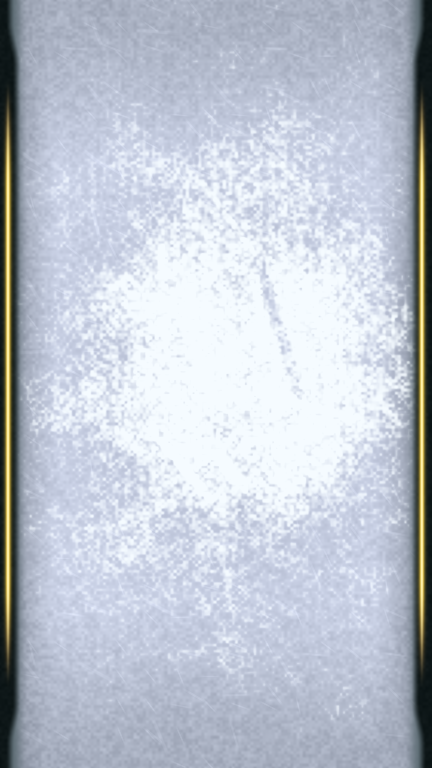
Reproduce this background procedurally as a WebGL 1 fragment shader.

```glsl
precision highp float;
// Frosted pale panel with a bright icy centre, dark side rails and thin gold light strips.

uniform vec2 u_resolution;

const float ASPECT = 0.5625;
const vec3 RAIL = vec3(0.05, 0.085, 0.09);
const vec3 SHADE = vec3(0.60, 0.63, 0.69);
const vec3 PALE = vec3(0.79, 0.82, 0.90);
const vec3 ICE = vec3(0.96, 0.985, 1.0);
const vec3 EDGE_TINT = vec3(0.36, 0.42, 0.45);
const vec3 GOLD = vec3(0.98, 0.80, 0.22);
const vec3 AMBER = vec3(0.75, 0.48, 0.20);
const vec3 HOT = vec3(1.0, 0.98, 0.76);
const vec2 GLOW_CENTER = vec2(0.54, 0.51);
const vec2 GLOW_SIZE = vec2(0.43, 0.31);
const float GRAIN_SCALE = 250.0;
const float PATCH_SCALE = 13.0;
const float STRIP_LEFT = 0.0185;
const float STRIP_RIGHT = 0.0235;
const float STRIP_WIDTH = 0.0055;

float hash(vec2 p) {
  return fract(sin(dot(p, vec2(127.1, 311.7))) * 43758.5453);
}

float noise(vec2 p) {
  vec2 i = floor(p);
  vec2 f = fract(p);
  f = f * f * (3.0 - 2.0 * f);
  float low = mix(hash(i), hash(i + vec2(1.0, 0.0)), f.x);
  float high = mix(hash(i + vec2(0.0, 1.0)), hash(i + 1.0), f.x);
  return mix(low, high, f.y);
}

float fbm(vec2 p) {
  float sum = 0.0;
  float amp = 0.5;
  for (int i = 0; i < 5; i++) {
    sum += amp * noise(p);
    p = mat2(1.6, 1.2, -1.2, 1.6) * p + 7.3;
    amp *= 0.5;
  }
  return sum;
}

// Soft streak from a to b, both in canvas fractions.
float streak(vec2 uv, vec2 a, vec2 b, float width) {
  vec2 scale = vec2(ASPECT, 1.0);
  vec2 pa = (uv - a) * scale;
  vec2 ba = (b - a) * scale;
  float along = clamp(dot(pa, ba) / dot(ba, ba), 0.0, 1.0);
  float taper = 0.4 + 0.6 * sin(along * 3.14159);
  return (1.0 - smoothstep(0.2 * width, width, length(pa - ba * along))) * taper;
}

// Short random scratches, one per cell, with a shared diagonal lean.
float scratches(vec2 p) {
  float sum = 0.0;
  for (int i = 0; i < 3; i++) {
    float layer = float(i);
    vec2 q = p * (12.0 + 7.0 * layer) + layer * 3.7;
    vec2 cell = floor(q);
    float angle = -0.7 + 1.5 * (hash(cell + 4.1) - 0.5);
    vec2 d = fract(q) - 0.5;
    d = vec2(cos(angle) * d.x + sin(angle) * d.y, cos(angle) * d.y - sin(angle) * d.x);
    float line = (1.0 - smoothstep(0.01, 0.04, abs(d.y))) * (1.0 - smoothstep(0.1, 0.42, abs(d.x)));
    sum += line * step(0.6, hash(cell + 9.2));
  }
  return sum;
}

void main() {
  vec2 uv = gl_FragCoord.xy / u_resolution;
  vec2 p = uv * vec2(ASPECT, 1.0);
  float side = min(uv.x, 1.0 - uv.x);
  float endDist = min(uv.y, 1.0 - uv.y);

  // Frost: a broad glow broken up by patches and fine grain
  float patches = fbm(p * PATCH_SCALE) - 0.48;
  float grain = 0.6 * noise(p * GRAIN_SCALE) + 0.4 * noise(p * GRAIN_SCALE * 0.5 + 19.0) - 0.5;
  vec2 r = (uv - GLOW_CENTER) / GLOW_SIZE;
  float glow = exp(-dot(r, r));
  float frost = glow + 0.65 * patches + 0.65 * grain;

  // Long scrapes across the ice
  frost += 0.25 * streak(uv, vec2(0.46, 0.77), vec2(0.60, 0.66), 0.006);
  frost += 0.30 * streak(uv, vec2(0.35, 0.44), vec2(0.49, 0.35), 0.008);
  frost += 0.15 * streak(uv, vec2(0.55, 0.85), vec2(0.77, 0.71), 0.006);
  frost += 0.30 * streak(uv, vec2(0.50, 0.41), vec2(0.57, 0.365), 0.014);
  frost += 0.25 * streak(uv, vec2(0.66, 0.48), vec2(0.82, 0.455), 0.008);
  frost -= 0.40 * streak(uv, vec2(0.60, 0.66), vec2(0.69, 0.49), 0.013);

  // Panel shading, darker toward the ends and sides
  float light = mix(0.3, 1.0, smoothstep(0.0, 0.24, endDist)) * smoothstep(0.02, 0.14, side);
  vec3 panel = mix(SHADE, PALE, light);
  panel += 0.12 * grain + 0.06 * patches + 0.035 * scratches(p);
  panel = mix(panel, ICE, smoothstep(0.34, 0.82, frost));
  panel = mix(EDGE_TINT, panel, smoothstep(0.025, 0.065, side));

  // Rails, slightly narrower at the canvas ends
  float edge = mix(0.022, 0.037, smoothstep(0.03, 0.085, endDist));
  vec3 rail = RAIL + 0.04 * grain;
  vec3 color = mix(rail, panel, smoothstep(edge - 0.009, edge + 0.012, side));

  // Gold strips with amber tips and a hot core
  float stripX = uv.x < 0.5 ? STRIP_LEFT : STRIP_RIGHT;
  float d = abs(side - stripX) / STRIP_WIDTH;
  float span = smoothstep(0.10, 0.25, endDist);
  vec3 strip = mix(AMBER, GOLD, span);
  color += strip * 0.30 * exp(-0.35 * d * d) * span;
  color = mix(color, strip, exp(-d * d) * span);
  color = mix(color, HOT, exp(-3.5 * d * d) * span * 0.9);

  gl_FragColor = vec4(clamp(color, 0.0, 1.0), 1.0);
}
```
